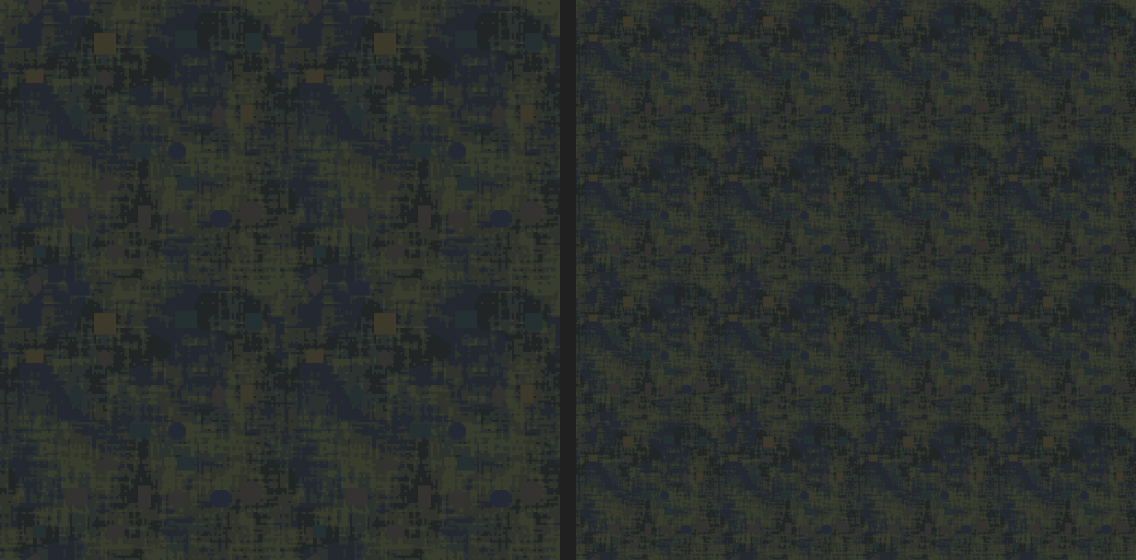
Left, the tile; right, the same tile 2 across and 2 down.
Reproduce this pattern procedurally as a Shadertoy shader.

```glsl
// Dark circuit-board camouflage of stepped blocks, frames and traces, tiled 2 by 2.

float hash(vec2 p) {
    return fract(sin(dot(p, vec2(127.1, 311.7))) * 43758.5453);
}

// Value noise over the 128-cell tile, wrapping after n lattice steps
float wrapNoise(vec2 cell, float n, float seed) {
    vec2 p = cell * n / 128.0, i = floor(p), f = fract(p);
    vec2 j = mod(i + 1.0, n);
    f = f * f * (3.0 - 2.0 * f);
    return mix(mix(hash(i + seed), hash(vec2(j.x, i.y) + seed), f.x),
               mix(hash(vec2(i.x, j.y) + seed), hash(j + seed), f.x), f.y);
}

// Straight trace segments along x: -1 dark, +1 light, 0 none
float trace(vec2 cell, float len, float width, float seed) {
    float row = floor(cell.y / width);
    float shift = floor(hash(vec2(row, seed)) * 128.0);
    float segment = floor(mod(cell.x + shift, 128.0) / len);
    float h = hash(vec2(segment + seed * 17.0, row + 5.0));
    return step(0.72, h) * (2.0 * step(0.86, h) - 1.0);
}

// One wrapped layer of blocks: solid, frame, nested rings or bars
float blocks(vec2 cell, float size, float seed) {
    vec2 shift = floor(128.0 * vec2(hash(vec2(seed, 3.0)), hash(vec2(seed, 8.0))));
    vec2 q = mod(cell + shift, 128.0);
    vec2 id = floor(q / size) + seed * 19.0;
    vec2 room = vec2(hash(id + 1.3), hash(id + 4.7));
    vec2 halfSize = floor(size * (0.15 + 0.33 * room)) + 0.5;
    vec2 local = mod(q, size) + 0.5 - size * 0.5;
    vec2 edge = halfSize - abs(local);
    float depth = min(edge.x, edge.y);
    if (depth < 0.0) return 0.0;

    float style = hash(id + 9.1), pitch = 3.0 + floor(3.0 * hash(id + 6.2));
    float ink = 1.0;
    if (style < 0.25) ink = step(depth, 1.0 + size / 16.0);
    else if (style < 0.5) ink = step(mod(depth, pitch), pitch * 0.45);
    else if (style < 0.65) ink = step(mod(local.x + 64.0, pitch), pitch * 0.5);
    else if (style < 0.8) ink = step(mod(local.y + 64.0, pitch), pitch * 0.5);
    return ink * (hash(id + 2.9) < 0.5 ? -1.0 : 1.0);
}

vec3 board(vec2 cell) {
    float region = wrapNoise(cell, 8.0, 31.0);
    float tone = wrapNoise(cell, 4.0, 11.0) - 0.5
               + 0.6 * (wrapNoise(cell, 16.0, 47.0) - 0.5);

    // Overlapping blocks from large to small
    for (float i = 0.0; i < 9.0; i++)
        tone += 0.3 * blocks(cell, exp2(5.0 - floor(i / 3.0)), i + 1.0);

    // Fine and double-width traces both ways
    for (float i = 1.0; i < 3.0; i++) {
        float len = 4.0 * exp2(i);
        tone += 0.3 * trace(cell, len, i, i);
        tone += 0.3 * trace(cell.yx, len, i, i + 7.0);
    }

    // Tone chooses shadow, green-grey or olive
    vec3 shadow = region < 0.5 ? vec3(0.135, 0.145, 0.145) : vec3(0.14, 0.155, 0.19);
    vec3 green = mix(vec3(0.17, 0.195, 0.183), vec3(0.188, 0.205, 0.175),
                     step(0.45, wrapNoise(cell, 8.0, 73.0)));
    vec3 color = tone < -0.26 ? shadow : tone < 0.67 ? green : vec3(0.222, 0.238, 0.175);

    // Sparse flat component pads, some with clipped corners
    vec2 q = mod(cell + vec2(5.0, 11.0), 128.0);
    vec2 id = floor(q / 16.0) + 90.0;
    vec2 jitter = floor(6.0 * vec2(hash(id + 0.4), hash(id + 7.7))) - 3.0;
    vec2 local = abs(mod(q, 16.0) - 7.5 - jitter);
    vec2 halfSize = 2.5 + floor(3.0 * vec2(hash(id + 3.1), hash(id + 5.6)));
    float clip = halfSize.x + halfSize.y - 2.0 * step(0.5, hash(id + 8.8));
    if (hash(id) < 0.35 && all(lessThanEqual(local, halfSize)) && local.x + local.y <= clip) {
        float kind = hash(id + 2.2);
        color = kind < 0.4 ? vec3(0.205, 0.2, 0.195)
              : kind < 0.65 ? vec3(0.14, 0.19, 0.195)
              : kind < 0.85 ? vec3(0.14, 0.16, 0.21) : vec3(0.24, 0.225, 0.17);
    }
    return color;
}

void mainImage(out vec4 fragColor, in vec2 fragCoord) {
    // Four samples per pixel smooth the cell edges
    vec3 color = vec3(0.0);
    for (int i = 0; i < 4; i++) {
        vec2 offset = vec2(i % 2, i / 2) * 0.5 - 0.25;
        vec2 uv = (fragCoord + offset) / iResolution.xy;
        color += 0.25 * board(mod(floor(uv * 256.0), 128.0));
    }
    fragColor = vec4(color, 1.0);
}
```
